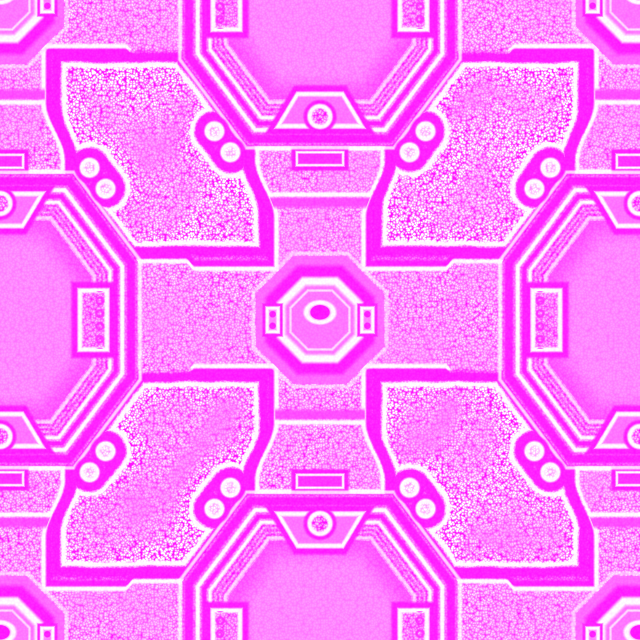
Write a WebGL 2 fragment shader that draws this texture map.

```glsl
#version 300 es
precision highp float;
// Worn magenta relief: staggered crosses, octagonal frames and riveted plates, one full tile.
uniform vec2 u_resolution;
out vec4 fragColor;

const float TAU = 6.2831853;
const float GROOVE = 0.13, BASE = 0.53, RIM = 0.98;

vec2 hash2(vec2 p) {
  vec3 h = fract(p.xyx * vec3(0.1031, 0.103, 0.0973));
  h += dot(h, h.yzx + 33.33);
  return fract((h.xx + h.yz) * h.zy);
}

// Tiling distance to the nearest scattered point
float cellular(vec2 p, float count) {
  vec2 id = floor(p * count), f = fract(p * count);
  float nearest = 2.0;
  for (int y = -1; y <= 1; y++)
    for (int x = -1; x <= 1; x++) {
      vec2 o = vec2(x, y);
      nearest = min(nearest, length(o + hash2(mod(id + o, count)) - f));
    }
  return nearest;
}

// Tiling layered sines, about -1 to 1
float waves(vec2 p) {
  vec2 t = p * TAU;
  return 0.45 * sin(3.0 * t.x + 2.0 * sin(2.0 * t.y)) + 0.35 * sin(7.0 * t.y - 4.0 * t.x + 2.0 * sin(5.0 * t.x))
       + 0.2 * sin(17.0 * t.x + 11.0 * t.y + 2.0 * sin(13.0 * t.y));
}

// Offset from the nearest point of a staggered half-tile lattice
vec2 stagger(vec2 p) {
  vec2 q = fract(p) - 0.5;
  return abs(q.x) + abs(q.y) > 0.5 ? q - 0.5 * sign(q) : q;
}

float box(vec2 p, vec2 halfSize) {
  vec2 d = abs(p) - halfSize;
  return max(d.x, d.y);
}

float segment(vec2 p, vec2 a, vec2 b) {
  vec2 e = b - a;
  return length(p - a - e * clamp(dot(p - a, e) / dot(e, e), 0.0, 1.0));
}

float inside(float d) {
  float aa = 0.8 / u_resolution.y;
  return 1.0 - smoothstep(-aa, aa, d);
}

float band(float d, float center, float halfWidth) {
  float aa = 0.6 / u_resolution.y;
  return 1.0 - smoothstep(halfWidth * 0.5 - aa, halfWidth * 1.3 + aa, abs(d - center));
}

// Raised shape: dark groove outside, fill inside, bright rim on the edge
float bevel(float g, float d, float fill, float rim, float groove) {
  g = mix(g, GROOVE, band(d, groove, groove));
  g = mix(g, fill, inside(d));
  return mix(g, RIM, band(d, -0.5 * rim, rim));
}

float crossLayer(float g, vec2 q, float fill) {
  float armWidth = 0.07 + 0.03 * smoothstep(0.16, 0.25, abs(q.y));
  float armHeight = 0.078 + 0.012 * smoothstep(0.195, 0.21, abs(q.x));
  float d = min(box(q - vec2(0.0, 0.004), vec2(0.29, armHeight)), box(q, vec2(armWidth, 0.27)));
  g = bevel(g, d, fill, 0.004, 0.006);
  float seam = abs(q.y - 0.018) - 0.178;
  float onArm = inside(abs(q.x) - armWidth);
  g = mix(g, 0.3, onArm * band(seam, -0.012, 0.009));
  g = mix(g, RIM, onArm * band(seam, 0.0, 0.004));
  return bevel(g, box(vec2(q.x, abs(q.y) - 0.252), vec2(0.037, 0.011)), 0.2, 0.002, 0.004);
}

float hubLayer(float g, vec2 q) {
  vec2 a = abs(q);
  float d = max(max(a.x, a.y), (a.x + a.y) * 0.7071) - 0.064;
  g = mix(g, 0.42, inside(d - 0.036));
  g = mix(g, 0.9, 0.7 * band(d, 0.04, 0.003));
  g = bevel(g, d, 0.46, 0.007, 0.011);
  g = mix(g, 0.85, band(d, -0.018, 0.002));
  g = bevel(g, box(a - vec2(0.074, 0.0), vec2(0.01, 0.02)), 0.5, 0.003, 0.003);
  g = mix(g, GROOVE, inside(length(a - vec2(0.074, 0.009)) - 0.005));
  float eye = length((q - vec2(0.0, 0.012)) * vec2(1.0, 1.35));
  g = mix(g, RIM, band(eye, 0.021, 0.005));
  return mix(g, 0.1, inside(eye - 0.015));
}

float frameLayer(float g, vec2 o, float d, float grain) {
  vec2 a = abs(o);
  float rail = 0.42 + 0.13 * sin(d * 900.0) + 0.5 * grain;
  float panel = BASE - 0.2 * smoothstep(-0.105, -0.06, d) + 0.08 * grain;
  float f = mix(rail, panel, inside(d + 0.06));
  f = mix(f, GROOVE, max(band(d, 0.002, 0.008), band(d, -0.022, 0.004)));
  f = mix(f, RIM, max(band(d, -0.012, 0.004), band(d, -0.031, 0.003)));
  f = mix(f, 0.9, 0.8 * band(d, -0.056, 0.003));
  g = mix(mix(g, RIM, 0.8 * band(d, 0.016, 0.003)), f, inside(d - 0.012));
  // Side brackets with a column of rivets
  g = bevel(g, box(a - vec2(0.146, 0.0), vec2(0.023, 0.048)), 0.45 + 0.7 * grain, 0.004, 0.006);
  float rivet = length(vec2(a.x - 0.156, mod(a.y, 0.02) - 0.01)) - 0.005;
  g = mix(g, 0.2, band(rivet, 0.0, 0.002) * inside(a.y - 0.045));
  // Top and bottom tapered clasps
  float clasp = box(a - vec2(0.0, 0.172), vec2(0.036 + 0.6 * (a.y - 0.145), 0.027));
  g = bevel(g, clasp, 0.45, 0.004, 0.006);
  return bevel(g, length(a - vec2(0.0, 0.182)) - 0.018, 0.4 + grain, 0.004, 0.004);
}

void main() {
  vec2 p = gl_FragCoord.xy / u_resolution;
  float wear = waves(p);
  float grain = 0.45 - 0.65 * cellular(p, 240.0) - 0.35 * cellular(p + 0.37, 110.0);
  vec2 q = stagger(p), o = stagger(p + vec2(0.5, 0.0)), a = abs(o);
  float octagon = max(max(a.x + 0.012, a.y), dot(a, vec2(0.8, 0.6))) - 0.215;

  float g = crossLayer(0.36 + 0.4 * grain, q, 0.54 + (0.75 + 0.35 * wear) * grain);

  // Plates, cut back around the frames and knob pockets
  vec2 knobA = vec2(0.165, 0.205), knobB = vec2(0.14, 0.238);
  float pocket = segment(a, knobA, knobB) - 0.033;
  float plate = box(fract(2.0 * p) * 0.5 - vec2(0.25, 0.259), vec2(0.152, 0.142));
  plate = max(plate, 0.098 + 0.025 * smoothstep(0.17, 0.25, abs(q.y)) - abs(q.x));
  plate = max(plate, max(0.024 - octagon, -pocket)) + 0.002 * wear + 0.004 * grain;
  float edgeWear = 0.9 + 0.8 * wear + 0.8 * smoothstep(-0.05, -0.005, plate);
  float plateFill = 0.54 + 0.06 * wear + max(edgeWear, 0.3) * grain;
  g = bevel(g, plate, plateFill, 0.005, 0.01);

  g = frameLayer(g, o, octagon, grain);
  for (int i = 0; i < 2; i++) {
    float knob = length(a - (i == 0 ? knobA : knobB)) - 0.014;
    g = bevel(g, knob, 0.8 + 0.6 * grain, 0.004, 0.005);
  }
  g = hubLayer(g, q) + 0.12 * grain;
  fragColor = vec4(1.0, clamp(g, 0.08, 1.0), 1.0, 1.0);
}
```
